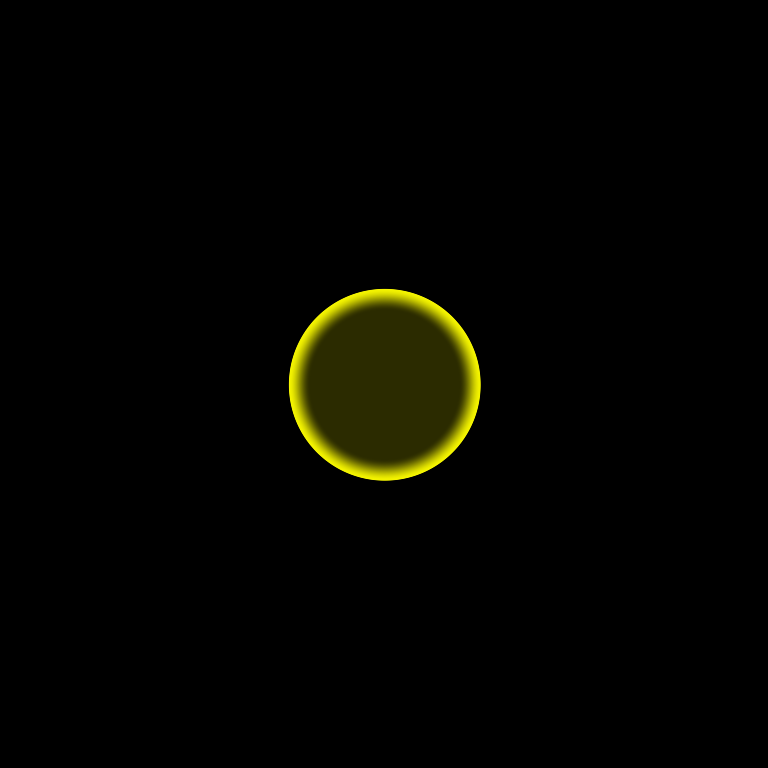
This background is drawn by a three.js fragment shader. Its source:

```glsl
// A dim yellow disc with a bright inner rim glow on black.
varying vec2 vUv;

void main() {
  float radius = 0.125;
  float dist = length(vUv - vec2(0.501, 0.499));

  // Glow rises smoothly from the dim body to the rim
  float rimGlow = smoothstep(radius - 0.028, radius, dist);
  vec3 discColor = mix(vec3(0.17, 0.17, 0.0), vec3(0.96, 0.96, 0.0), rimGlow);

  // Narrow soft edge against the black background
  float discMask = 1.0 - smoothstep(radius - 0.0008, radius + 0.0006, dist);

  gl_FragColor = vec4(discColor * discMask, 1.0);
}
```
